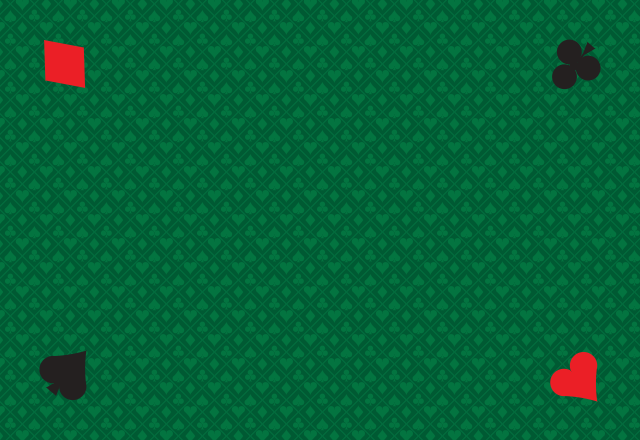
Give the GLSL for this pattern, as a Shadertoy shader.

```glsl
const int HEART = 0, DIAMOND = 1, SPADE = 2, CLUB = 3;

float heart(vec2 p) {
    p.x = abs(p.x);
    float lobe = length(p - vec2(0.5, 0.4)) - 0.53;
    // Tapered body, hollowed slightly towards the tip
    vec2 fromTip = p + vec2(0.0, 1.0);
    float along = dot(fromTip, vec2(0.649, 0.760));
    float side = dot(fromTip, vec2(0.760, -0.649)) + 0.1 * max(along * (1.39 - along), 0.0);
    float cap = dot(p - vec2(0.0, 0.4), vec2(0.355, 0.935));
    return min(lobe, max(side, cap));
}

float diamond(vec2 p) {
    vec2 halfSize = vec2(0.98, 1.22);
    return (dot(abs(p), halfSize.yx) - halfSize.x * halfSize.y) / length(halfSize);
}

float stem(vec2 p, float foot) {
    float flare = 0.04 + 0.35 * max(-0.5 - p.y, 0.0);
    return max(abs(p.x) - flare, max(foot - p.y, p.y));
}

float spade(vec2 p) {
    return min(heart(vec2(p.x, -p.y)), stem(p, -1.1));
}

float club(vec2 p) {
    float top = length(p - vec2(0.0, 0.65)) - 0.48;
    float sides = length(vec2(abs(p.x) - 0.48, p.y + 0.2)) - 0.48;
    float middle = length(p - vec2(0.0, 0.08)) - 0.18;
    return min(min(top, sides), min(middle, stem(p, -0.95)));
}

float suit(vec2 p, int kind) {
    if (kind == HEART) return heart(p);
    if (kind == DIAMOND) return diamond(p);
    if (kind == SPADE) return spade(p);
    return club(p);
}

float coverage(float dist, float pixel) {
    return clamp(0.5 - dist / pixel, 0.0, 1.0);
}

void mainImage(out vec4 fragColor, in vec2 fragCoord) {
    // One unit is the pitch of the lattice
    float pixel = 18.33 / iResolution.y;
    vec2 p = (fragCoord - 0.5 * iResolution.xy) * pixel;

    // Two interleaved grids: hearts and diamonds, spades and clubs
    vec2 q = p - vec2(0.6, 0.0);
    vec2 cell = round(q);
    vec2 local = q - cell;
    float edge = abs(local.x) + abs(local.y) - 0.5;
    bool blackSuit = edge > 0.0;
    if (blackSuit) {
        cell = floor(q);
        local = q - cell - 0.5;
    }
    bool odd = mod(cell.x + cell.y, 2.0) > 0.5;
    int kind = blackSuit ? (odd ? CLUB : SPADE) : (odd ? DIAMOND : HEART);
    float size = kind == HEART ? 0.265 : kind == DIAMOND ? 0.21 : 0.235;

    // Tone-on-tone cloth
    vec3 color = vec3(0.0, 0.353, 0.2);
    color = mix(color, vec3(0.012, 0.44, 0.25), coverage(abs(edge) * 0.707 - 0.022, pixel));
    color = mix(color, vec3(0.01, 0.455, 0.25), coverage(suit(local / size, kind) * size, pixel));

    // Large corner suits, each upright towards the centre
    vec2 quadrant = vec2(p.x < 0.0 ? -1.0 : 1.0, p.y < 0.0 ? -1.0 : 1.0);
    vec2 up = -quadrant * vec2(0.65, 0.76);
    vec2 offset = p - quadrant * vec2(10.64, 6.5);
    vec2 corner = vec2(dot(offset, vec2(up.y, -up.x)), dot(offset, up)) / 1.076;
    int cornerKind = p.x > 0.0 ? (p.y > 0.0 ? CLUB : HEART) : (p.y > 0.0 ? DIAMOND : SPADE);
    corner.y += cornerKind == HEART ? 0.3 : cornerKind == SPADE ? -0.3 : 0.0;
    vec3 ink = cornerKind < SPADE ? vec3(0.92, 0.12, 0.15) : vec3(0.14, 0.125, 0.127);
    color = mix(color, ink, coverage(suit(corner, cornerKind) * 1.076, pixel));

    fragColor = vec4(color, 1.0);
}
```
